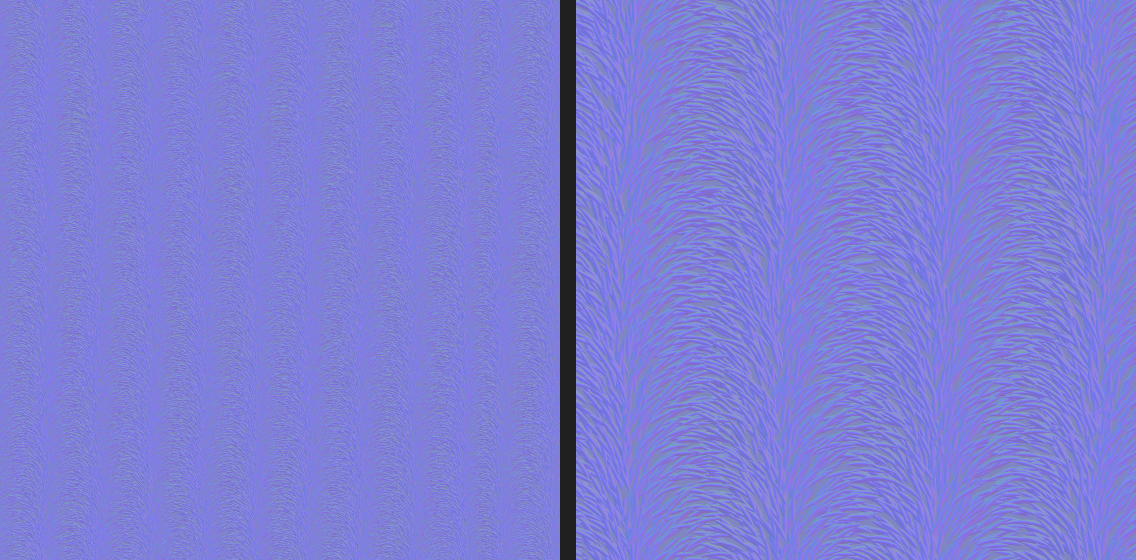
Left, the full canvas; right, a detail of the centre.
Give the GLSL for this texture map, as a WebGL 1 fragment shader.

```glsl
precision highp float;
// Soft normal map of combed plush: columns of fine strands arching from seam to seam.

uniform vec2 u_resolution;

// Columns: ten full widths and one narrow one fill the canvas
const float COLUMN_WIDTH = 0.09375;
const float NARROW_START = 0.75;     // measured from the first seam
const float NARROW_WIDTH = 0.0625;
const float FIRST_SEAM = 0.0807;
const float SEAM_WANDER = 0.0025;

// Strands
const float CELLS = 100.0;           // scatter cells across the canvas
const int STRANDS_PER_CELL = 6;
const float HALF_LENGTH = 0.0098;
const float HALF_WIDTH = 0.0014;
const float SEAM_ANGLE = 1.42;       // radians above horizontal at a seam
const float ANGLE_JITTER = 0.7;
const float BEND = 26.0;             // curvature at the crest of an arch

// Relief and tint
const float SEAM_RELIEF = 1.7;
const float CREST_RELIEF = 2.25;
const float WEAR = 0.25;
const float TILT_TINT = 0.22;        // strength of sideways tilt in red and green
const float MEAN_BLUE = 0.853;
const float SHADE_GREEN = 0.25;      // green gained where blue falls
const float GAP_BLUE = 0.75;

const int SAMPLES = 2;               // antialiasing samples per axis
const float TAU = 6.2831853;

vec3 hash33(vec3 p) {
    p = fract(p * vec3(0.1031, 0.1030, 0.0973));
    p += dot(p, p.yxz + 33.33);
    return fract((p.xxy + p.yxx) * p.zyx);
}

// Value noise that wraps after a whole number of cells
float wrapNoise(vec2 p, vec2 period) {
    vec2 i = floor(p);
    vec2 f = fract(p);
    f = f * f * (3.0 - 2.0 * f);
    vec2 lo = mod(i, period);
    vec2 hi = mod(i + 1.0, period);
    float a = hash33(vec3(lo, 71.0)).x;
    float b = hash33(vec3(hi.x, lo.y, 71.0)).x;
    float c = hash33(vec3(lo.x, hi.y, 71.0)).x;
    float d = hash33(vec3(hi, 71.0)).x;
    return mix(mix(a, b, f.x), mix(c, d, f.x), f.y);
}

// Signed place in a column: 1 at its left seam, 0 at the crest, -1 at its right seam
float columnSide(vec2 p) {
    float wander = sin(TAU * (3.0 * p.y + 2.0 * p.x)) + 0.6 * sin(TAU * (11.0 * p.y - 3.0 * p.x));
    float x = fract(p.x - FIRST_SEAM + SEAM_WANDER * wander);
    float afterNarrow = x - NARROW_START - NARROW_WIDTH;
    float phase = fract(x / COLUMN_WIDTH);
    if (afterNarrow >= 0.0) phase = fract(afterNarrow / COLUMN_WIDTH);
    else if (x >= NARROW_START) phase = (x - NARROW_START) / NARROW_WIDTH;
    return 1.0 - 2.0 * phase;
}

// Normal from the strand on top; zero where no strand covers the point
vec3 plushNormal(vec2 p, float relief) {
    vec2 home = floor(p * CELLS);
    float topRank = -1.0;
    vec2 topSlope = vec2(0.0);
    for (int j = -1; j <= 1; j++) {
        for (int i = -1; i <= 1; i++) {
            vec2 cell = home + vec2(float(i), float(j));
            for (int k = 0; k < STRANDS_PER_CELL; k++) {
                vec3 rnd = hash33(vec3(mod(cell, CELLS), float(k) * 13.0 + 5.0));
                vec2 center = (cell + rnd.xy) / CELLS;
                float vary = fract(rnd.z * 17.0 + rnd.x * 5.0);
                float angle = SEAM_ANGLE * columnSide(center) + (vary - 0.5) * ANGLE_JITTER;
                vec2 along = vec2(cos(angle), sin(angle));
                vec2 across = vec2(-along.y, along.x);
                vec2 d = p - center;
                float u = dot(d, along);
                float v = dot(d, across) + 0.5 * BEND * along.x * u * u;
                float reach = u / (HALF_LENGTH * mix(0.75, 1.0, fract(vary * 9.0)));
                float width = HALF_WIDTH * (1.0 - reach * reach);
                if (abs(v) < width && rnd.z > topRank) {
                    topRank = rnd.z;
                    topSlope = across * (v / width);
                }
            }
        }
    }
    if (topRank < 0.0) return vec3(0.0, 0.0, 2.0 * GAP_BLUE - 1.0);
    return normalize(vec3(topSlope * relief, 1.0));
}

void main() {
    vec2 uv = gl_FragCoord.xy / u_resolution;

    // Deeper relief at the crests, with uneven wear
    float crest = 1.0 - smoothstep(0.15, 0.95, abs(columnSide(uv)));
    vec2 wearCells = vec2(32.0, 22.0);
    float wear = 1.0 + WEAR * (wrapNoise(uv * wearCells, wearCells) - 0.5);
    float relief = mix(SEAM_RELIEF, CREST_RELIEF, crest) * wear;

    vec3 sum = vec3(0.0);
    for (int j = 0; j < SAMPLES; j++) {
        for (int i = 0; i < SAMPLES; i++) {
            vec2 offset = (vec2(float(i), float(j)) + 0.5) / float(SAMPLES) - 0.5;
            sum += plushNormal((gl_FragCoord.xy + offset) / u_resolution, relief);
        }
    }
    vec3 normal = sum / float(SAMPLES * SAMPLES);
    vec3 color = 0.5 + 0.5 * normal * vec3(TILT_TINT, TILT_TINT, 1.0);
    color.g += SHADE_GREEN * (MEAN_BLUE - color.b);
    gl_FragColor = vec4(color, 1.0);
}
```
